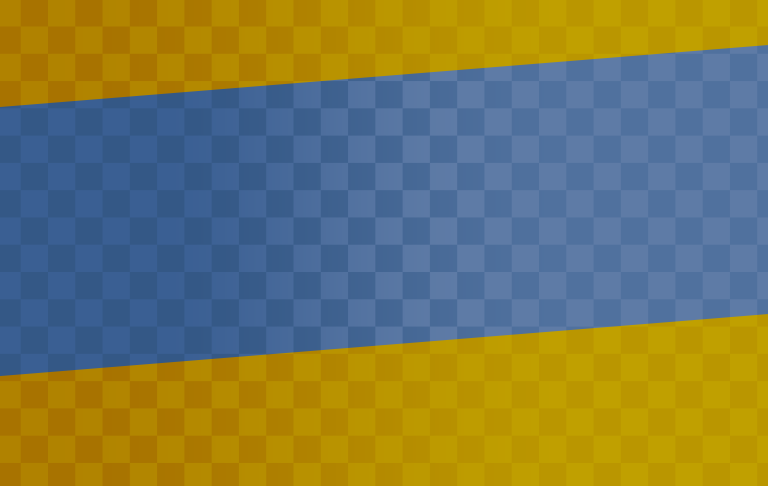
Write a Shadertoy shader that draws this background.

```glsl
// A slanted blue band crosses a golden field, both under a fine checkerboard.
// Each tone is a left-to-right ramp; the pale squares brighten sooner than the
// dark ones. Signed distances to band and cell edges give smooth borders.

// Soft square wave: +1 on even cells, -1 on odd cells.
float squareWave(float cell, float blur) {
    float edgeDistance = 0.5 - abs(mod(cell + 0.5, 2.0) - 1.0);
    return clamp(2.0 * edgeDistance / blur, -1.0, 1.0);
}

vec3 ramp(vec3 left, vec3 right, float start, float end, float x) {
    return mix(left, right, smoothstep(start, end, x)) / 255.0;
}

void mainImage(out vec4 fragColor, in vec2 fragCoord) {
    vec2 uv = fragCoord / iResolution.xy;
    vec2 p = fragCoord / iResolution.y;
    float pixel = 1.0 / iResolution.y;

    // Checkerboard, in units of the canvas height
    float cellSize = 0.05613;
    vec2 cell = (p - vec2(0.0426, 0.0474)) / cellSize;
    float blur = pixel / cellSize;
    float pale = 0.5 - 0.5 * squareWave(cell.x, blur) * squareWave(cell.y, blur);

    // Golden field
    vec3 goldDark = ramp(vec3(168, 115, 0), vec3(186, 150, 0), 0.1, 0.75, uv.x);
    vec3 goldPale = ramp(vec3(176, 130, 0), vec3(192, 160, 0), 0.0, 0.8, uv.x);
    vec3 gold = mix(goldDark, goldPale, pale);

    // Blue band
    vec3 blueDark = ramp(vec3(52, 88, 134), vec3(80, 113, 158), 0.22, 0.75, uv.x);
    vec3 bluePale = ramp(vec3(58, 95, 147), vec3(94, 123, 166), 0.2, 0.62, uv.x);
    vec3 blue = mix(blueDark, bluePale, pale);

    // Band coverage: vertical distance from its rising centre line
    float bandDistance = abs(uv.y - 0.503 - 0.1276 * uv.x) - 0.2768;
    float band = clamp(0.5 - bandDistance / pixel, 0.0, 1.0);

    fragColor = vec4(mix(gold, blue, band), 1.0);
}
```
